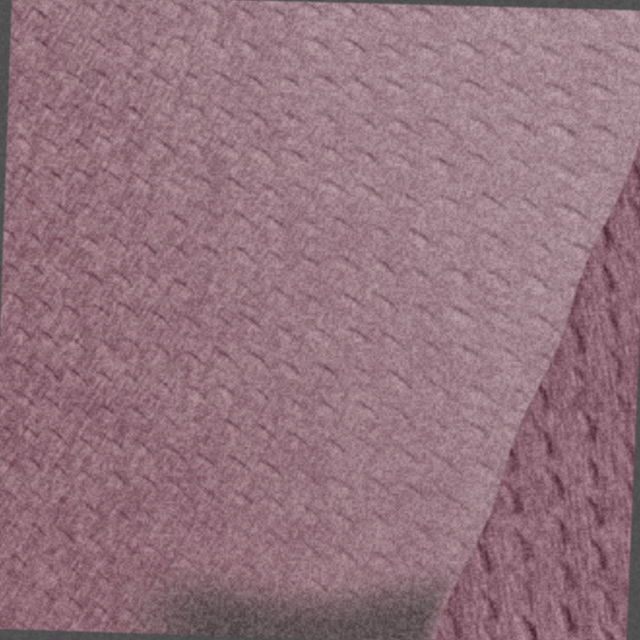
This texture is drawn by a Shadertoy shader. Its source:

```glsl
// Draws dusty pink dimpled knit cloth, folded over a coarser knit, on a grey ground.

float hash(vec2 p) {
    p = fract(p * vec2(0.1031, 0.1137));
    p += dot(p, p.yx + 33.33);
    return fract((p.x + p.y) * p.x * 91.7);
}

float valueNoise(vec2 p) {
    vec2 i = floor(p), f = fract(p);
    f *= f * (3.0 - 2.0 * f);
    return mix(mix(hash(i), hash(i + vec2(1, 0)), f.x),
               mix(hash(i + vec2(0, 1)), hash(i + vec2(1, 1)), f.x), f.y);
}

float bell(float x) { return exp(-x * x); }

// Relief of one dimple: dark crescent above a pale, slanted hollow
float dimples(vec2 uv) {
    float down = 1.0 - uv.y;
    float row = down * (1.0 - 0.2 * uv.x) / 0.0504 + 0.2;
    float column = log(1.0 + 0.75 * uv.x) / 0.03 - 0.13 * row + 0.16;
    vec2 grid = vec2(column, row);
    grid += 0.07 * sin(grid.yx * 1.7 + vec2(0.0, 2.0));
    vec2 id = floor(grid);
    vec2 q = (fract(grid) - 0.5) * vec2(1, -1);
    q += 0.10 * (vec2(hash(id), hash(id + 57.0)) - 0.5);
    vec2 tilted = vec2(q.x + 0.15 * q.y, q.y + 0.35 * q.x);

    float rim = length(tilted * vec2(1.0, 1.35) + vec2(0.0, 0.16));
    float crescent = bell((rim - 0.27) / 0.105)
                   * smoothstep(-0.10, 0.18, tilted.y + 0.25 * q.x);
    float hollow = bell(length((tilted + vec2(0.02, 0.13)) * vec2(3.2, 5.5)));
    float ridge = bell(length((tilted - vec2(0.0, 0.34)) * vec2(2.5, 6.0)));
    float strength = mix(0.65, 1.1, hash(id + 13.0));
    return strength * (0.055 * hollow + 0.03 * ridge - 0.15 * crescent);
}

// Relief of the coarse knit: staggered, hooked slits between pale ribs
float slits(vec2 uv) {
    vec2 grid = vec2(uv.x + 0.12 * uv.y, uv.y + 0.3 * uv.x) / vec2(0.062, 0.066);
    grid.y += 0.35 * floor(grid.x);
    vec2 id = floor(grid);
    vec2 q = fract(grid) - 0.5;
    q += 0.14 * (vec2(hash(id), hash(id + 31.0)) - 0.5);
    float bend = q.x + 0.22 * q.y + 0.9 * q.y * q.y;
    float extent = smoothstep(0.42, 0.18, abs(q.y));
    float slit = bell(bend / 0.11) * extent;
    float rib = bell((bend + 0.25) / 0.15) * extent;
    return (0.05 * rib - 0.18 * slit) * mix(0.6, 1.1, hash(id + 9.0));
}

void mainImage(out vec4 fragColor, in vec2 fragCoord) {
    vec2 uv = fragCoord / iResolution.xy;
    float grain = valueNoise(uv * 330.0) + valueNoise(uv * 190.0 + 40.0) - 1.0;
    float mottle = valueNoise(uv * 24.0) - 0.5;

    // Upper cloth: pinker at lower left, paler at upper right
    float light = smoothstep(0.0, 1.0, 0.75 * uv.x + 0.35 * uv.y);
    vec3 cloth = mix(vec3(0.55, 0.405, 0.45), vec3(0.635, 0.525, 0.56), light);
    float diagonalFibre = valueNoise(vec2(uv.x * 0.85 - uv.y * 0.53,
                                         uv.x * 0.53 + uv.y * 0.85) * vec2(200, 50)) - 0.5;
    float fade = mix(0.65, 1.0, smoothstep(0.05, 0.5, uv.y));
    cloth += dimples(uv) * fade * vec3(1.0, 0.98, 0.97);
    cloth += diagonalFibre * mix(0.11, 0.02, smoothstep(0.1, 0.7, uv.x));

    // Coarse knit, showing past the folded edge
    float uprightFibre = valueNoise(vec2(uv.x + 0.15 * uv.y, uv.y) * vec2(210, 60)) - 0.5;
    vec3 knit = vec3(0.555, 0.405, 0.455) + slits(uv) + 0.13 * uprightFibre;
    float fold = uv.x - 0.68 - 0.408 * uv.y + 0.005 * sin(uv.y * 24.0);
    knit -= 0.06 * exp(-max(fold, 0.0) / 0.012);
    vec3 color = mix(cloth, knit, smoothstep(-0.003, 0.004, fold));
    color += mottle * vec3(0.025, 0.035, 0.03);

    // Soft shadow along the bottom, stopping at the fold
    float shadow = smoothstep(0.11, 0.025, uv.y + 0.012 * sin(uv.x * 16.0))
                 * smoothstep(0.16, 0.34, uv.x) * smoothstep(0.005, -0.03, fold);
    color = mix(color, vec3(0.35, 0.31, 0.315), 0.9 * shadow);

    // Grey ground around the slightly turned cloth
    float left = uv.x - 0.036 * (uv.y - 0.5);
    float right = 1.0 - uv.x - 0.044 * (0.48 - uv.y);
    float top = 1.0 - uv.y - 0.026 * (uv.x - 0.39);
    float bottom = uv.y - 0.032 * (0.53 - uv.x);
    float inside = min(min(left, right), min(top, bottom));
    color = mix(vec3(0.32, 0.315, 0.32), color, smoothstep(-0.002, 0.003, inside));

    color += grain * vec3(0.085, 0.10, 0.095) * mix(0.4, 1.0, smoothstep(-0.002, 0.003, inside));
    fragColor = vec4(clamp(color, 0.0, 1.0), 1.0);
}
```
